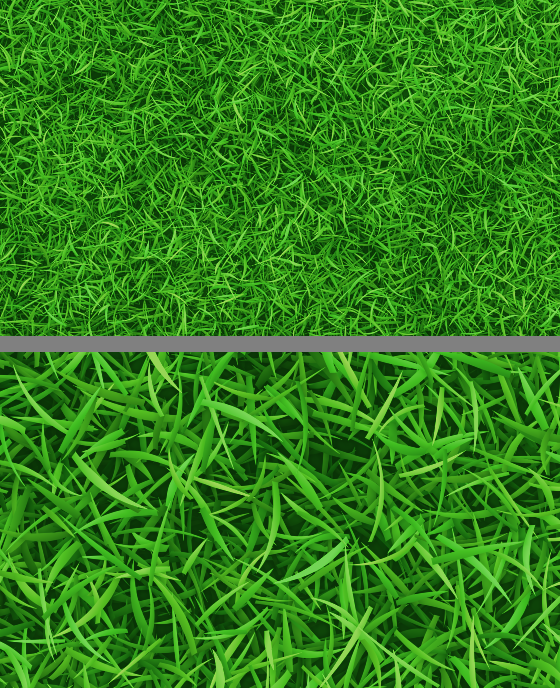
Top: the whole. Bottom: its middle third, enlarged.
A Shadertoy shader for this texture:

```glsl
const int LAYERS = 18;
const float CELL = 0.055;         // blade spacing, in canvas heights
const vec3 SOIL   = vec3(0.03, 0.17, 0.02);
const vec3 DEEP   = vec3(0.07, 0.34, 0.04);
const vec3 MID    = vec3(0.14, 0.47, 0.07);
const vec3 LEAF   = vec3(0.22, 0.61, 0.10);
const vec3 BRIGHT = vec3(0.30, 0.75, 0.13);
const vec3 PALE   = vec3(0.49, 0.82, 0.29);

vec4 hash4(vec2 p) {
    float phase = dot(p, vec2(127.1, 311.7));
    return fract(sin(phase + vec4(0.0, 1.7, 3.1, 4.9)) * 43758.5453);
}

float valueNoise(vec2 p) {
    vec2 i = floor(p), f = fract(p);
    f = f * f * (3.0 - 2.0 * f);
    float low = mix(hash4(i).x, hash4(i + vec2(1, 0)).x, f.x);
    float high = mix(hash4(i + vec2(0, 1)).x, hash4(i + vec2(1, 1)).x, f.x);
    return mix(low, high, f.y);
}

// Smoothly keeps dark tones above zero
float softFloor(float tone, float sharpness) {
    return log(1.0 + exp(sharpness * tone)) / sharpness;
}

// Tone 0 is the shade between blades, tone 5 a sunlit tip
vec3 grassColor(float tone) {
    vec3 color = mix(SOIL, DEEP, clamp(tone, 0.0, 1.0));
    color = mix(color, MID, clamp(tone - 1.0, 0.0, 1.0));
    color = mix(color, LEAF, clamp(tone - 2.0, 0.0, 1.0));
    color = mix(color, BRIGHT, clamp(tone - 3.0, 0.0, 1.0));
    return mix(color, PALE, clamp(tone - 4.0, 0.0, 1.3));
}

// Returns signed distance, position along (0 root, 1 tip), position across
vec3 bladeShape(vec2 d, vec2 dir, float halfLen, float halfWidth, float bend) {
    float u = dot(d, dir) / halfLen;
    float across = dot(d, vec2(-dir.y, dir.x)) - bend * halfLen * (u * u - 0.33);
    float along = 0.5 + 0.5 * u;
    float s = clamp(along, 0.0, 1.0);
    float width = halfWidth * pow(1.0 - s, 0.65) * (0.65 + 0.5 * smoothstep(0.0, 0.4, s));
    float slope = 2.0 * bend * u;
    float side = (abs(across) - width) / sqrt(1.0 + slope * slope);
    float ends = (abs(u) - 1.0) * halfLen;
    return vec3(max(side, ends), s, clamp(across / max(width, 0.0005), -1.0, 1.0));
}

// Lays one blade over the state: x is tone, y is warmth of hue
vec2 layBlade(vec2 state, vec2 p, vec2 id, float layer, vec2 center, float pixel) {
    vec2 seed = id + layer * vec2(17.3, 9.7);
    vec4 place = hash4(seed);
    vec4 look = hash4(seed + vec2(43.6, 71.2));
    vec2 middle = (id + place.xy) * CELL;
    vec2 offset = layer * vec2(0.0213, 0.0371);

    // Random headings, leaning outwards away from the center
    float angle = 6.2832 * place.z;
    vec2 lean = 0.95 * (middle - offset - center);
    vec2 dir = normalize(vec2(cos(angle), sin(angle)) + lean + 0.0001);

    float halfLen = CELL * mix(0.35, 0.95, place.w);
    float halfWidth = mix(0.0026, 0.0060, look.x * look.x);
    float bend = (look.y - 0.5) * 0.55;
    vec3 blade = bladeShape(p - middle, dir, halfLen, halfWidth, bend);

    // Soft shadow on the blades underneath
    state.x -= 0.25 * (1.0 - smoothstep(0.0, 0.006, blade.x));

    float height = layer / float(LAYERS - 1);
    float tone = 4.6 * height - 0.12 + 2.1 * (look.z - 0.5);
    tone += 1.6 * (blade.y - 0.45);
    tone += 0.4 * blade.z * sign(dir.x + 0.001);
    float cover = 1.0 - smoothstep(-0.6 * pixel, 0.6 * pixel, blade.x);
    return mix(state, vec2(max(tone, 0.0), look.w - 0.5), cover);
}

void mainImage(out vec4 fragColor, in vec2 fragCoord) {
    float pixel = 1.0 / iResolution.y;
    vec2 uv = fragCoord * pixel;
    vec2 center = 0.5 * iResolution.xy * pixel;
    vec2 state = vec2(0.0);

    // Stack the blades from the shaded bottom to the lit top
    for (int i = 0; i < LAYERS; i++) {
        float layer = float(i);
        vec2 p = uv + layer * vec2(0.0213, 0.0371);
        vec2 cell = floor(p / CELL);
        for (int y = -1; y <= 1; y++) {
            for (int x = -1; x <= 1; x++) {
                vec2 id = cell + vec2(x, y);
                state = layBlade(state, p, id, layer, center, pixel);
            }
        }
    }

    // Broad light and dark patches, slight shifts of hue
    float tone = state.x + 1.0 * (valueNoise(uv * 7.0) - 0.5);
    vec3 color = grassColor(softFloor(tone, 1.4));
    color.r *= 1.0 + 0.35 * state.y;
    fragColor = vec4(color, 1.0);
}
```
